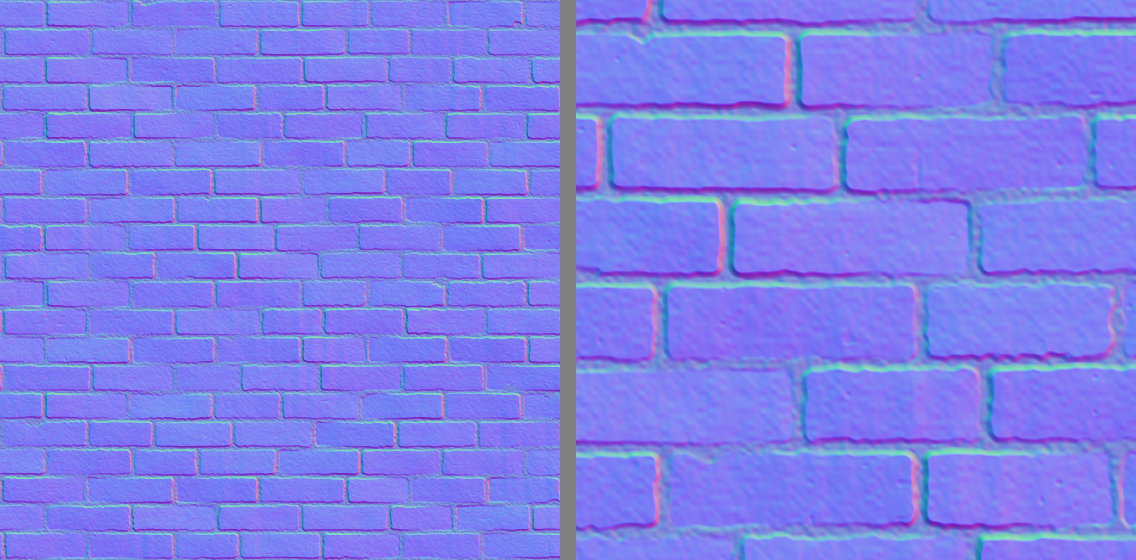
Left: the whole. Right: its middle third, enlarged.
A Shadertoy shader for this texture map:

```glsl
// Tangent-space normal map of a worn running-bond brick wall.

const float ROWS = 20.0;
const float BRICKS = 7.0;          // bricks per row
const float HALF_GAP = 0.0022;     // half the mortar width
const float CORNER = 0.007;        // brick corner radius
const float RELIEF = 0.0020;       // brick height above the mortar
const vec3 MORTAR_TINT = vec3(0.45, 0.57, 0.76);

float hash(vec2 p) {
    return fract(sin(dot(p, vec2(127.1, 311.7))) * 43758.5453);
}

float noise(vec2 p) {
    vec2 i = floor(p), f = fract(p);
    f = f * f * (3.0 - 2.0 * f);
    float low = mix(hash(i), hash(i + vec2(1, 0)), f.x);
    float high = mix(hash(i + vec2(0, 1)), hash(i + vec2(1, 1)), f.x);
    return mix(low, high, f.y) - 0.5;
}

float roundedBox(vec2 p, vec2 halfSize, float radius) {
    vec2 q = abs(p) - halfSize + radius;
    return length(max(q, 0.0)) + min(max(q.x, q.y), 0.0) - radius;
}

// Position of joint k in brick units; each row holds one short brick.
float joint(float k, float row) {
    float shortBrick = 1.0 + floor(4.0 * hash(vec2(row, 3.1)));
    float before = 0.07 * k;
    float after = (0.07 * shortBrick - 0.18) * (BRICKS - k) / (BRICKS - 1.0 - shortBrick);
    float drift = k <= shortBrick ? before : after;
    float inner = step(0.5, k) * step(k, BRICKS - 0.5);
    return k + drift + inner * 0.06 * (hash(vec2(k, row)) - 0.5);
}

// Brick containing p: local offset from its centre, half size and identity.
void findBrick(vec2 p, out vec2 local, out vec2 halfSize, out vec2 id) {
    float row = floor(p.y * ROWS);
    float shift = 0.03 + 0.53 * mod(row, 2.0) + 0.04 * (hash(vec2(row, 8.3)) - 0.5);
    float along = mod(p.x * BRICKS - shift, BRICKS);
    float left = 0.0, right = joint(1.0, row), index = 0.0;
    for (float k = 1.0; k < BRICKS; k++) {
        float x = joint(k, row);
        if (along >= x) {
            left = x;
            right = joint(k + 1.0, row);
            index = k;
        }
    }
    local = vec2((along - 0.5 * (left + right)) / BRICKS, p.y - (row + 0.5) / ROWS);
    halfSize = vec2(0.5 * (right - left) / BRICKS, 0.5 / ROWS);
    id = vec2(index, row);
}

// Distance with a bite taken from the rim of some bricks.
float chip(float d, vec2 p, vec2 local, vec2 halfSize, vec2 id) {
    float chance = hash(id + 21.7);
    float side = sign(hash(id + 5.3) - 0.5);
    vec2 centre = halfSize * vec2(2.0 * hash(id + 9.1) - 1.0, side);
    float radius = step(0.84, chance) * mix(0.005, 0.011, hash(id + 2.9));
    float bite = radius - length((local - centre) * vec2(0.7, 1.0)) + 0.006 * noise(p * 150.0);
    return radius > 0.0 ? max(d, bite) : d;
}

// Height in x, brick face coverage in y.
vec2 wallRelief(vec2 p) {
    vec2 local, halfSize, id;
    vec2 bent = p + vec2(0.0, 0.0025 * noise(p * vec2(6.0, 9.0)));
    findBrick(bent, local, halfSize, id);

    // Ragged outline
    float rough = mix(0.4, 1.4, hash(id + 13.3));
    float d = roundedBox(local, halfSize - HALF_GAP, CORNER);
    d += 0.0022 * noise(p * 55.0) + 0.0022 * rough * noise(p * 190.0);
    d = chip(d, p, local, halfSize, id);

    // Bevelled edge and soft shoulder, uneven along the rim
    float face = 1.0 - smoothstep(-0.0028, 0.0012, d);
    float shoulder = 1.0 - smoothstep(-0.012, 0.0, d);
    float strength = 1.0 + 0.9 * noise(p * 4.0 + 3.7) + 0.8 * noise(p * 28.0);
    float height = RELIEF * strength * face + 0.00035 * shoulder;

    // Tilt, swell, drips and grain on the face
    vec2 tilt = vec2(hash(id + 31.0), hash(id + 47.0)) - 0.5;
    float streaked = smoothstep(0.0, 0.3, noise(p * vec2(9.0, 7.0) + 11.0));
    float surface = dot(tilt, local) * 0.13 + 0.005 * noise(p * 9.0 + 5.1);
    surface += 0.0012 * streaked * noise(p * vec2(75.0, 5.0));
    surface += 0.00040 * noise(p * 290.0) + 0.0004 * noise(p * 130.0);
    surface -= 0.0005 * smoothstep(0.4, 0.5, noise(p * 95.0 + 17.0));

    // Coarse mortar
    float mortar = 0.0017 * noise(p * 300.0) + 0.001 * noise(p * 140.0);
    return vec2(height + mix(mortar, surface, face), face);
}

// Encoded normal, dulled where rough mortar scatters it.
vec3 wallColor(vec2 p, float reach) {
    vec2 e = vec2(reach, 0.0);
    vec2 east = wallRelief(p + e.xy), west = wallRelief(p - e.xy);
    vec2 north = wallRelief(p + e.yx), south = wallRelief(p - e.yx);
    vec2 slope = vec2(east.x - west.x, north.x - south.x) / (2.0 * reach);
    vec3 normal = normalize(vec3(-slope, 1.0));
    float face = 0.25 * (east.y + west.y + north.y + south.y);
    vec3 encoded = (0.5 + 0.5 * normal) * vec3(0.995, 0.985, 0.96);
    return mix(encoded, MORTAR_TINT, 0.5 * (1.0 - face));
}

void mainImage(out vec4 fragColor, in vec2 fragCoord) {
    vec2 uv = fragCoord / iResolution.xy;
    fragColor = vec4(wallColor(uv, 0.0009), 1.0);
}
```
